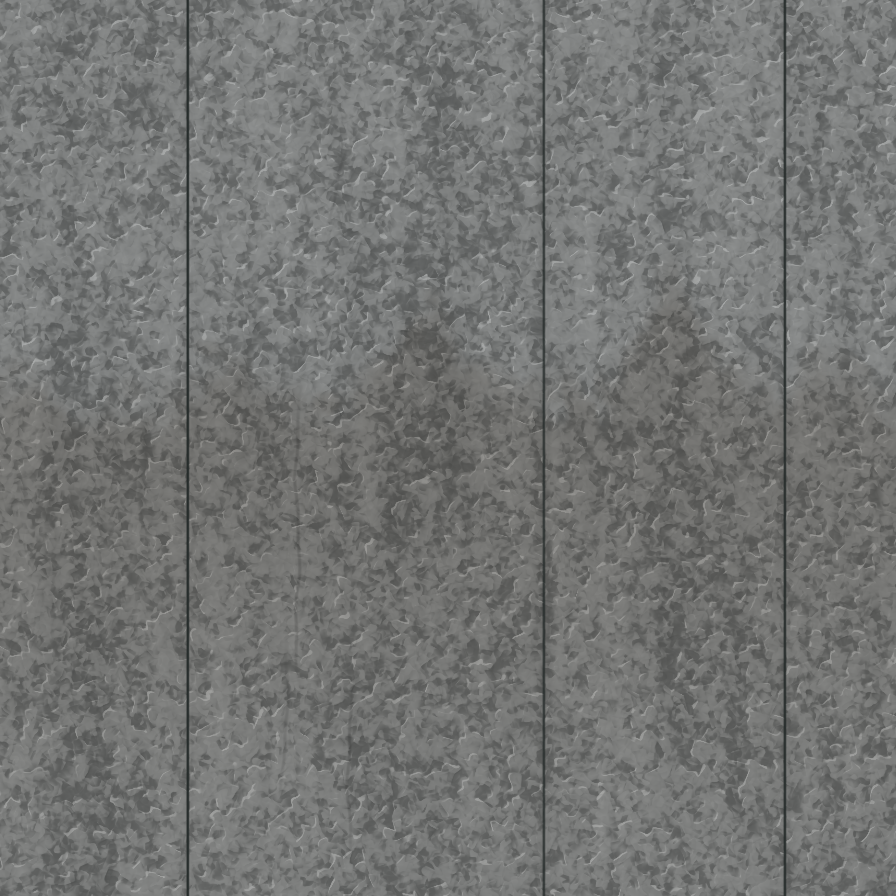
Give the GLSL for this texture, as a three.js fragment shader.

```glsl
varying vec2 vUv;

vec3 hash3(vec2 p) {
  vec3 q = vec3(dot(p, vec2(12.7, 31.1)), dot(p, vec2(26.9, 18.3)), dot(p, vec2(41.9, 37.1)));
  return fract(sin(q) * 4375.85);
}

float bump(float x, float center, float width) {
  float d = (x - center) / width;
  return exp(-d * d);
}

// Smooth cellular noise: elongated, randomly turned flakes with a sheen across each
float flakes(vec2 p, float sharpness) {
  vec2 cell = floor(p);
  float tone = 0.0;
  float total = 0.0;
  for (int j = -1; j <= 1; j++) {
    for (int i = -1; i <= 1; i++) {
      vec2 id = cell + vec2(float(i), float(j));
      vec3 h = hash3(id);
      vec2 r = p - id - h.xy;
      float angle = 6.2832 * fract(h.x * 7.3 + h.z * 3.1);
      float c = cos(angle);
      float s = sin(angle);
      r = vec2(c * r.x + s * r.y, c * r.y - s * r.x);
      float w = exp(-sharpness * length(r * vec2(0.75, 1.3)));
      tone += w * (h.z + 0.4 * r.y);
      total += w;
    }
  }
  return tone / total;
}

// Thin upright mark between two heights
float scratch(vec2 p, float x, float lean, float low, float high) {
  float wobble = 0.002 * sin(p.y * 37.0) + 0.001 * sin(p.y * 91.0);
  float line = 1.0 - smoothstep(0.0004, 0.003, abs(p.x - x - lean * (p.y - low) - wobble));
  return line * smoothstep(low, low + 0.08, p.y) * (1.0 - smoothstep(high - 0.08, high, p.y));
}

void main() {
  vec2 p = vUv;
  vec3 seamX = vec3(0.2096, 0.607, 0.876);
  float panel = dot(step(seamX, vec3(p.x)), vec3(1.0));

  // Broad clouds, drawn-out streaks and darker columns
  float cloud = flakes(p * vec2(17.0, 6.0) + 3.7, 4.0) - 0.5;
  float ragged = flakes(p * 38.0 + 9.1, 7.0) - 0.5;
  float streak = flakes(p * vec2(64.0, 4.0) + panel * 7.0, 6.0) - 0.5;
  float column = bump(p.x, 0.09, 0.035) + bump(p.x, 0.485, 0.045) + bump(p.x, 0.757, 0.03);
  column += 0.4 * bump(p.x, 0.39, 0.02) - 0.35 * bump(p.x, 0.31, 0.05);

  // Zinc spangle: small flakes over larger ones, with a thin glint on one side
  vec2 warp = vec2(sin(p.y * 310.0 + 2.0 * sin(p.x * 230.0)),
                   sin(p.x * 290.0 + 2.0 * sin(p.y * 250.0))) * 0.0018;
  vec2 flakeP = (p + warp) * 84.0 + panel * 17.0;
  float coarse = flakes(flakeP, 13.0);
  float relief = coarse - flakes(flakeP + vec2(-0.13, 0.17), 13.0);
  float fine = flakes((p - warp) * 170.0 + panel * 29.0, 10.0);
  float spangle = 0.55 * coarse + 0.45 * fine;
  float threshold = 0.37 + 0.085 * column - 0.1 * streak - 0.12 * cloud;
  float light = smoothstep(threshold - 0.22, threshold + 0.22, spangle);
  vec3 color = mix(vec3(0.418, 0.426, 0.424), vec3(0.502, 0.51, 0.508), light);
  color += 0.03 * (coarse - 0.5) + 0.05 * (fine - 0.5);
  color += 0.03 * relief + 0.09 * smoothstep(0.16, 0.5, relief);
  color += 0.03 * streak + 0.025 * cloud - 0.013 * column;

  // Warm damp stain, darkest below its ragged upper edge
  float edge = 0.57 + 0.11 * bump(p.x, 0.475, 0.05) + 0.11 * bump(p.x, 0.745, 0.042)
    + 0.035 * bump(p.x, 0.245, 0.04) + 0.02 * bump(p.x, 0.91, 0.03)
    + 0.05 * ragged + 0.04 * cloud;
  float stain = 1.0 - smoothstep(edge - 0.045, edge + 0.03, p.y);
  stain *= mix(0.3, 1.0, smoothstep(0.0, 0.52, p.y));
  color *= mix(vec3(1.0), vec3(0.9, 0.884, 0.868), stain);

  // Scratches
  float marks = scratch(p, 0.332, 0.0, 0.22, 0.58) + scratch(p, 0.39, 0.0, 0.02, 0.27)
    + 0.8 * scratch(p, 0.355, 0.27, 0.71, 0.88) + 0.7 * scratch(p, 0.315, 0.03, 0.08, 0.3)
    + 0.6 * scratch(p, 0.355, -0.2, 0.7, 0.84);
  color *= 1.0 - 0.13 * marks;

  // Panel seams, with a soft shade and a lit right lip
  vec3 offset = p.x - seamX;
  vec3 away = abs(offset);
  float nearest = min(away.x, min(away.y, away.z));
  vec3 lip = smoothstep(vec3(0.001), vec3(0.0025), offset)
    * (1.0 - smoothstep(vec3(0.0025), vec3(0.005), offset));
  color *= 1.0 - 0.1 * exp(-nearest * 250.0);
  color += 0.02 * dot(lip, vec3(1.0));
  vec3 gap = 1.0 - smoothstep(vec3(0.0003), vec3(0.0024), away);
  color = mix(color, vec3(0.14, 0.165, 0.16), dot(gap, vec3(0.95, 0.75, 0.88)));

  gl_FragColor = vec4(color, 1.0);
}
```
